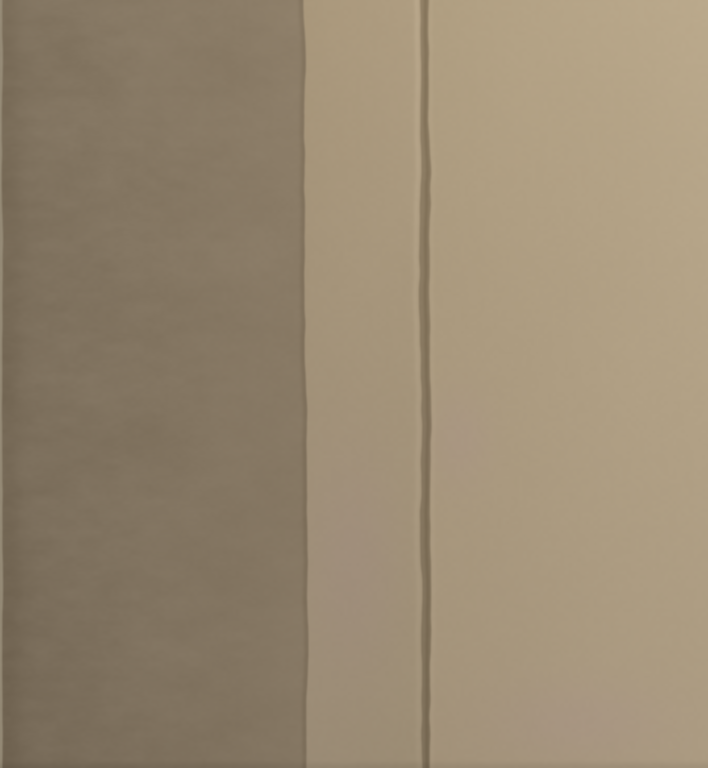
A Shadertoy shader for this texture:

```glsl
// Draws a shaded wall beside a pale upright trim and a panel split by a thin groove.

float hash(vec2 p) {
    return fract(sin(dot(p, vec2(127.1, 311.7))) * 43758.5453);
}

float valueNoise(vec2 p) {
    vec2 cell = floor(p);
    vec2 f = fract(p);
    f = f * f * (3.0 - 2.0 * f);
    float low = mix(hash(cell), hash(cell + vec2(1.0, 0.0)), f.x);
    float high = mix(hash(cell + vec2(0.0, 1.0)), hash(cell + vec2(1.0)), f.x);
    return mix(low, high, f.y);
}

// Layered noise centred on zero
float mottle(vec2 p) {
    float sum = 0.0;
    float weight = 0.5;
    for (int i = 0; i < 4; i++) {
        sum += weight * (valueNoise(p) - 0.5);
        p = p * 2.03 + 17.3;
        weight *= 0.5;
    }
    return sum;
}

// Blend of four corner colours
vec3 cornerBlend(vec3 bottomLeft, vec3 bottomRight, vec3 topLeft, vec3 topRight, vec2 t) {
    return mix(mix(bottomLeft, bottomRight, t.x), mix(topLeft, topRight, t.x), t.y);
}

float softStep(float edge, float x, float blur) {
    return smoothstep(edge - blur, edge + blur, x);
}

float bump(float x, float center, float width) {
    float d = (x - center) / width;
    return exp(-d * d);
}

float blotch(vec2 p, vec2 center, vec2 size) {
    vec2 d = (p - center) / size;
    return exp(-dot(d, d));
}

// Small sideways drift of a hand-finished edge
float wobble(float y, float seed) {
    return 0.0035 * (valueNoise(vec2(y * 13.0, seed)) - 0.5)
         + 0.0018 * (valueNoise(vec2(y * 45.0, seed + 5.0)) - 0.5);
}

vec3 shadedWall(vec2 uv) {
    vec3 color = cornerBlend(vec3(0.465, 0.415, 0.345), vec3(0.520, 0.464, 0.386),
                             vec3(0.505, 0.452, 0.375), vec3(0.555, 0.495, 0.410),
                             vec2(clamp(uv.x / 0.43, 0.0, 1.0), uv.y));
    float roughness = mix(1.0, 0.4, smoothstep(0.1, 0.4, uv.x));
    color += 0.028 * mottle(uv * vec2(9.0, 12.0));
    color += 0.030 * roughness * mottle(uv * vec2(32.0, 75.0));
    color -= 0.025 * bump(uv.x, 0.010, 0.022);
    return color;
}

vec3 trim(vec2 uv) {
    vec3 color = cornerBlend(vec3(0.605, 0.545, 0.460), vec3(0.610, 0.550, 0.455),
                             vec3(0.665, 0.595, 0.485), vec3(0.685, 0.615, 0.505),
                             vec2(clamp((uv.x - 0.43) / 0.16, 0.0, 1.0), uv.y));
    return color + 0.010 * mottle(uv * vec2(10.0, 8.0));
}

vec3 panel(vec2 uv) {
    vec3 color = cornerBlend(vec3(0.635, 0.570, 0.475), vec3(0.670, 0.605, 0.505),
                             vec3(0.690, 0.622, 0.508), vec3(0.730, 0.662, 0.548),
                             vec2(clamp((uv.x - 0.61) / 0.39, 0.0, 1.0), uv.y));
    return color + 0.008 * mottle(uv * vec2(7.0, 6.0));
}

void mainImage(out vec4 fragColor, in vec2 fragCoord) {
    vec2 uv = fragCoord / iResolution.xy;
    float blur = max(0.0022, 0.8 / iResolution.x);
    float wallEdge = mix(0.4345, 0.4300, uv.y) + wobble(uv.y, 2.0);
    float grooveLeft = mix(0.5955, 0.5930, uv.y) + wobble(uv.y, 8.0);
    float grooveRight = mix(0.6085, 0.6065, uv.y) + wobble(uv.y, 14.0);

    // Three upright areas
    vec3 color = shadedWall(uv);
    color -= 0.035 * bump(uv.x, wallEdge - 0.003, 0.004);
    color = mix(color, trim(uv), softStep(wallEdge, uv.x, blur));
    color = mix(color, panel(uv), softStep(grooveRight, uv.x, blur));

    // Recessed groove with a darker core and lit lips
    float groove = softStep(grooveLeft, uv.x, blur) * (1.0 - softStep(grooveRight, uv.x, blur));
    vec3 grooveColor = mix(vec3(0.485, 0.430, 0.345), vec3(0.555, 0.490, 0.390), uv.y);
    float core = mix(grooveLeft, grooveRight, 0.62);
    grooveColor -= 0.045 * bump(uv.x, core, 0.003);
    color = mix(color, grooveColor, 0.9 * groove);
    color += mix(0.015, 0.035, uv.y) * bump(uv.x, grooveLeft - 0.005, 0.004);
    color += 0.012 * bump(uv.x, grooveRight + 0.004, 0.003);

    // Faint rosy patches on the lit surfaces
    float rosy = blotch(uv, vec2(0.50, 0.27), vec2(0.06, 0.14))
               + blotch(uv, vec2(0.65, 0.43), vec2(0.04, 0.06))
               + blotch(uv, vec2(0.82, 0.06), vec2(0.12, 0.05));
    color += vec3(0.000, -0.007, 0.014) * rosy * softStep(wallEdge, uv.x, blur);

    // Pale sliver along the left border
    float sliver = 1.0 - softStep(0.0035 + 0.5 * wobble(uv.y, 21.0), uv.x, blur);
    color = mix(color, vec3(0.610, 0.570, 0.490), 0.8 * sliver);

    // Fine grain and a slight fall-off at the foot
    color += 0.006 * (valueNoise(uv * vec2(170.0, 185.0)) - 0.5);
    color *= 1.0 - 0.06 * (1.0 - smoothstep(0.0, 0.012, uv.y));
    fragColor = vec4(color, 1.0);
}
```
